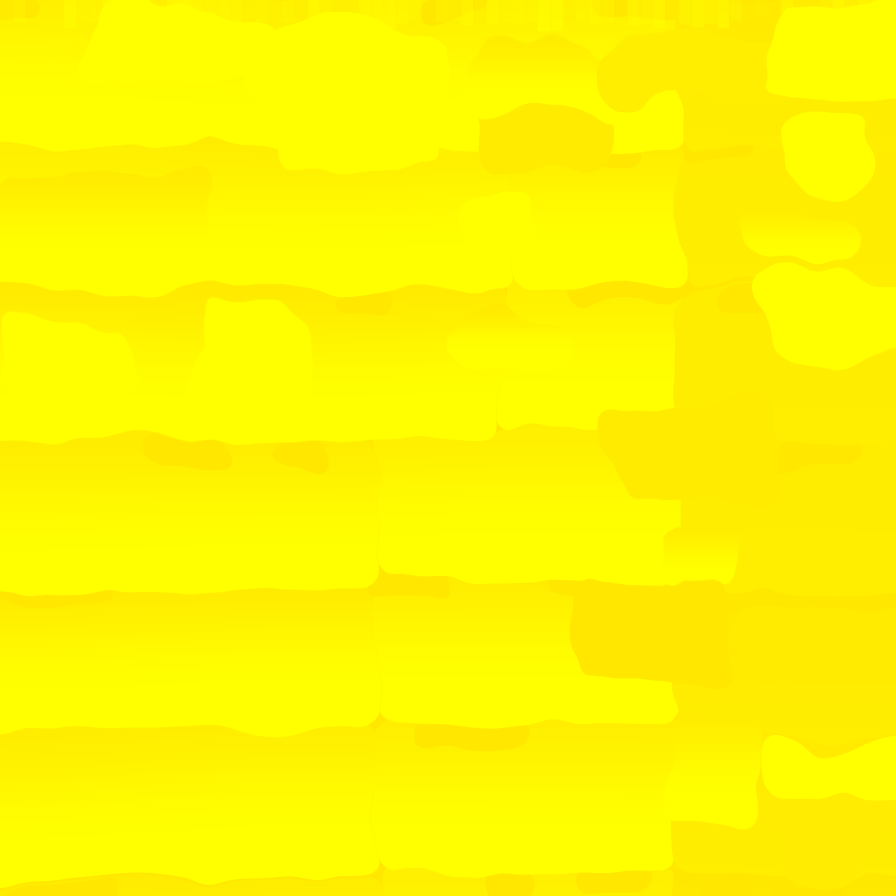
Give the GLSL for this texture map, as a Shadertoy shader.

```glsl
const float AMBER = 0.905;   // green level of the deepest tone
const float GOLD = 0.932;    // green level of the middle tone
const float YELLOW = 1.0;    // green level of the brightest tone
const float ROW_PITCH = 0.165;
const float ROW_ORIGIN = 0.02;

float hash(vec2 p) {
    vec3 q = fract(p.xyx * 0.1031);
    q += dot(q, q.yzx + 33.33);
    return fract((q.x + q.y) * q.z);
}

vec2 hash2(vec2 p) {
    return vec2(hash(p), hash(p + 47.3));
}

float noise(vec2 p) {
    vec2 i = floor(p), f = fract(p);
    f = f * f * (3.0 - 2.0 * f);
    return mix(mix(hash(i), hash(i + vec2(1, 0)), f.x),
               mix(hash(i + vec2(0, 1)), hash(i + vec2(1, 1)), f.x), f.y);
}

// Bends straight borders into worn ones
vec2 wobble(vec2 p, float amount) {
    vec2 coarse = vec2(noise(p * 13.0 + 5.0), noise(p * 13.0 + 71.0)) - 0.5;
    vec2 fine = vec2(noise(p * 34.0 + 19.0), noise(p * 34.0 + 93.0)) - 0.5;
    return p + amount * (coarse + 0.4 * fine);
}

float roundBox(vec2 p, vec2 halfSize, float radius) {
    vec2 d = abs(p) - halfSize + radius;
    return length(max(d, 0.0)) + min(max(d.x, d.y), 0.0) - radius;
}

float paint(float under, float tone, float dist, float soft) {
    return mix(under, tone, smoothstep(soft, -soft, dist));
}

// Tone running from top (depth 0) down to yellow
float fade(float topTone, float depth) {
    return mix(topTone, YELLOW, smoothstep(-0.15, 0.8, depth));
}

// Left, middle and right column borders; upper rows are shifted
float columnEdge(float column, float row) {
    float shift = row > 2.5 ? 0.26 * (hash(vec2(row, 8.0)) - 0.4) : 0.0;
    if (column < 0.5) return -0.1;
    if (column < 1.5) return 0.423 + shift;
    return column < 2.5 ? 0.755 : 1.1;
}

float bricks(float tone, vec2 p, vec2 worn, float soft) {
    for (float row = -1.0; row < 6.0; row++) {
        for (float column = 0.0; column < 3.0; column++) {
            vec2 id = vec2(row, column) + 11.0;
            float left = columnEdge(column, row);
            float right = columnEdge(column + 1.0, row);
            float top = ROW_ORIGIN + ROW_PITCH * (row + 1.0)
                      + 0.018 * (hash(id) - 0.5);
            vec2 center = vec2(0.5 * (left + right), top - 0.5 * ROW_PITCH);
            vec2 halfSize = vec2(0.5 * (right - left), 0.5 * ROW_PITCH + 0.004);
            float depth = (top - p.y) / ROW_PITCH + 0.1 * (noise(p * vec2(3.0, 1.0)) - 0.5);
            float topTone = mix(AMBER, GOLD, hash(id + 3.0));
            float fill = column > 1.5 ? mix(topTone, GOLD, clamp(depth, 0.0, 1.0))
                                      : fade(topTone, depth);
            tone = paint(tone, fill, roundBox(worn - center, halfSize, 0.018), soft);

            // Dark chips along the top border
            for (float k = 0.0; k < 3.0; k++) {
                vec2 chip = hash2(id * 3.0 + k * 7.0);
                if (chip.y < 0.6) continue;
                vec2 at = vec2(mix(left, right, (k + chip.x) / 3.0), top - 0.014);
                float d = roundBox(worn - at, vec2(0.03 + 0.08 * (chip.y - 0.6), 0.015), 0.014);
                tone = paint(tone, AMBER, d, soft);
            }
        }
    }
    return tone;
}

// Loose patches, dense at the right and in the upper part
float patches(float tone, vec2 p, vec2 worn, float soft) {
    for (float j = 0.0; j < 9.0; j++) {
        for (float i = 0.0; i < 6.0; i++) {
            vec2 id = vec2(i, j) + 29.0;
            vec2 center = (vec2(i, j) + 0.2 + 0.6 * hash2(id)) / vec2(6.0, 9.0);
            bool dense = center.x > 0.75 || center.y > 0.56;
            if (hash(id + 13.0) > (dense ? 0.68 : 0.06)) continue;
            vec2 halfSize = mix(vec2(0.04, 0.03), vec2(0.125, 0.066), hash2(id + 61.0));
            float kind = hash(id + 83.0);
            float fill = mix(AMBER, GOLD, hash(id + 97.0));
            float depth = 0.5 - 0.5 * (p.y - center.y) / halfSize.y;
            if (kind > 0.75) fill = fade(fill, depth);
            else if (kind > 0.37) fill = YELLOW;
            tone = paint(tone, fill, roundBox(worn - center, halfSize, 0.026), soft);
        }
    }
    return tone;
}

// Short upright streaks hanging from the top border
float streaks(float tone, vec2 p, float soft) {
    float lane = p.x * 70.0;
    float strength = hash(vec2(floor(lane), 5.0)) * step(0.5, noise(vec2(p.x * 5.0, 2.0)));
    float side = smoothstep(0.5, 0.5 - 70.0 * soft, abs(fract(lane) - 0.5));
    float reach = smoothstep(-soft, soft, p.y - 0.985 + 0.02 * strength);
    return mix(tone, YELLOW, 0.6 * strength * side * reach);
}

void mainImage(out vec4 fragColor, in vec2 fragCoord) {
    vec2 p = fragCoord / iResolution.xy;
    float soft = 0.8 / iResolution.y;
    float tone = bricks(AMBER, p, wobble(p, 0.022), soft);
    tone = patches(tone, p, wobble(p, 0.036), soft);
    tone = streaks(tone, p, soft);
    fragColor = vec4(1.0, tone, 0.0, 1.0);
}
```
